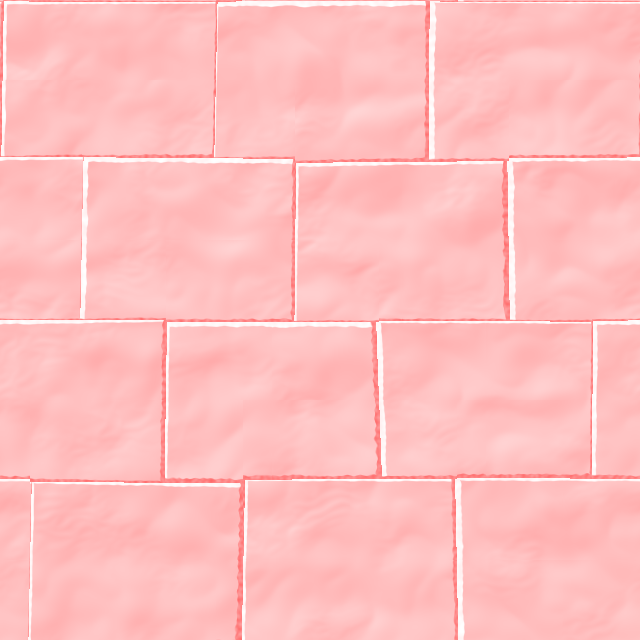
This texture map is drawn by a WebGL 2 fragment shader. Its source:

```glsl
#version 300 es
precision highp float;

uniform vec2 u_resolution;
out vec4 outColor;

const float COLUMNS = 3.0;
const float ROWS = 4.0;
const float UNIT = 1.0 / 768.0;
const vec2 LIGHT_STEP = vec2(-0.0022, 0.0034);
const float FACE_TONE = 0.747;
const float SHADOW_TONE = 0.53;
const float HIGHLIGHT_TONE = 0.97;

// Start of the first brick in each row, bottom to top
const float ROW_OFFSET[4] = float[4](0.047, 0.259, 0.128, 0.004);

// Upright joints: shadow width, highlight width, lean
const vec3 JOINT[12] = vec3[12](
  vec3(0.6, 3.0, 4.0), vec3(6.5, 3.5, 4.0), vec3(4.0, 7.0, -4.0),
  vec3(5.0, 3.0, 3.0), vec3(5.5, 6.0, -7.0), vec3(2.0, 5.0, 2.0),
  vec3(0.6, 6.0, 4.0), vec3(4.0, 3.0, 2.0), vec3(6.0, 7.0, -3.0),
  vec3(3.0, 4.0, 3.0), vec3(2.0, 1.0, 4.0), vec3(4.5, 6.5, 1.0)
);

float hash(vec2 p) {
  vec3 q = fract(p.xyx * vec3(0.1031, 0.1030, 0.0973));
  q += dot(q, q.yzx + 33.33);
  return fract((q.x + q.y) * q.z);
}

float cornerSlope(vec2 cell, vec2 offset) {
  float angle = 6.2832 * hash(cell);
  return dot(vec2(cos(angle), sin(angle)), offset);
}

float noise(vec2 p) {
  vec2 cell = floor(p);
  vec2 f = p - cell;
  vec2 u = f * f * f * (f * (f * 6.0 - 15.0) + 10.0);
  vec2 e = vec2(1.0, 0.0);
  float low = mix(cornerSlope(cell, f), cornerSlope(cell + e.xy, f - e.xy), u.x);
  float high = mix(cornerSlope(cell + e.yx, f - e.yx), cornerSlope(cell + e.xx, f - e.xx), u.x);
  return mix(low, high, u.y);
}

// Rounded swellings with fine slanted creases
float relief(vec2 p) {
  vec2 bent = p + 0.012 * vec2(noise(p * 14.0), noise(p * 14.0 + 40.0));
  float swell = noise(bent * vec2(9.0, 12.0));
  float pillow = noise(bent * 15.0 + 70.0);
  float crease = noise(vec2(bent.x + bent.y * 0.6, bent.y - bent.x * 0.4) * vec2(26.0, 52.0));
  float patchiness = smoothstep(-0.1, 0.4, noise(p * 8.0 + 20.0));
  return 0.7 * swell + 0.4 * sqrt(pillow * pillow + 0.008)
       - 0.11 * patchiness * sqrt(crease * crease + 0.002);
}

float band(float dist, float width, float blur) {
  float cover = 1.0 - smoothstep(width - blur, width + blur, dist);
  return cover * clamp(width / blur, 0.0, 1.0);
}

vec2 brickId(float x, float row) {
  float wrapped = mod(row, ROWS);
  return vec2(mod(floor((x - ROW_OFFSET[int(wrapped)]) * COLUMNS), COLUMNS), wrapped);
}

// Small shift and tilt of the course line above a brick
float courseShift(float x, float row) {
  vec2 id = brickId(x, row);
  float along = fract((x - ROW_OFFSET[int(id.y)]) * COLUMNS) - 0.5;
  return UNIT * (7.0 * (hash(id + 3.1) - 0.5) + 5.0 * (hash(id + 8.7) - 0.5) * along);
}

void main() {
  vec2 p = gl_FragCoord.xy / u_resolution;
  float blur = 0.8 / min(u_resolution.x, u_resolution.y);

  // Brick layout
  float course = floor(p.y * ROWS + 0.5);
  float y = (p.y - courseShift(p.x, course - 1.0)) * ROWS;
  float row = mod(floor(y), ROWS);
  float upward = fract(y);
  float x = (p.x - ROW_OFFSET[int(row)]) * COLUMNS;
  int nearest = int(row * COLUMNS + mod(floor(x + 0.5), COLUMNS));
  x -= JOINT[nearest].z * UNIT * COLUMNS * (upward - 0.5);
  float column = mod(floor(x), COLUMNS);
  float across = fract(x);
  vec2 id = vec2(column, row);
  vec3 leftJoint = JOINT[int(row * COLUMNS + column)];
  vec3 rightJoint = JOINT[int(row * COLUMNS + mod(column + 1.0, COLUMNS))];

  // Embossed stone face
  vec2 facePoint = vec2(across / COLUMNS, upward / ROWS) + id * vec2(5.3, 7.1) + 2.0;
  float slope = relief(facePoint - LIGHT_STEP) - relief(facePoint + LIGHT_STEP);
  float tone = FACE_TONE + 0.5 * slope + 0.022 * (0.5 - upward) + 0.012 * (hash(id) - 0.5);
  tone = clamp(tone, 0.64, 0.85);

  // Chipped bevels: bright on the left and top, dark on the right and bottom
  float chip = noise(facePoint * 95.0);
  float wear = noise(facePoint * 24.0);
  float brightWear = 1.0 + 0.25 * chip + 0.35 * wear;
  float darkWear = 1.0 + 0.55 * chip + 0.3 * wear;
  float topWidth = UNIT * mix(1.0, 6.0, mix(hash(id + 11.0), hash(id + 17.0), across));
  float bottomWidth = UNIT * mix(0.5, 5.5, mix(hash(id + 23.0), hash(id + 29.0), across));
  float bright = max(band(across / COLUMNS, leftJoint.y * UNIT * brightWear, blur),
                     band((1.0 - upward) / ROWS, topWidth * brightWear, blur));
  float dark = max(band((1.0 - across) / COLUMNS, rightJoint.x * UNIT * darkWear, blur),
                   band(upward / ROWS, bottomWidth * darkWear, blur));
  tone = mix(tone, HIGHLIGHT_TONE + 0.06 * chip, bright);
  tone = mix(tone, SHADOW_TONE + 0.18 * noise(facePoint * 130.0), dark);

  outColor = vec4(1.0, vec2(clamp(tone, 0.0, 1.0)), 1.0);
}
```
